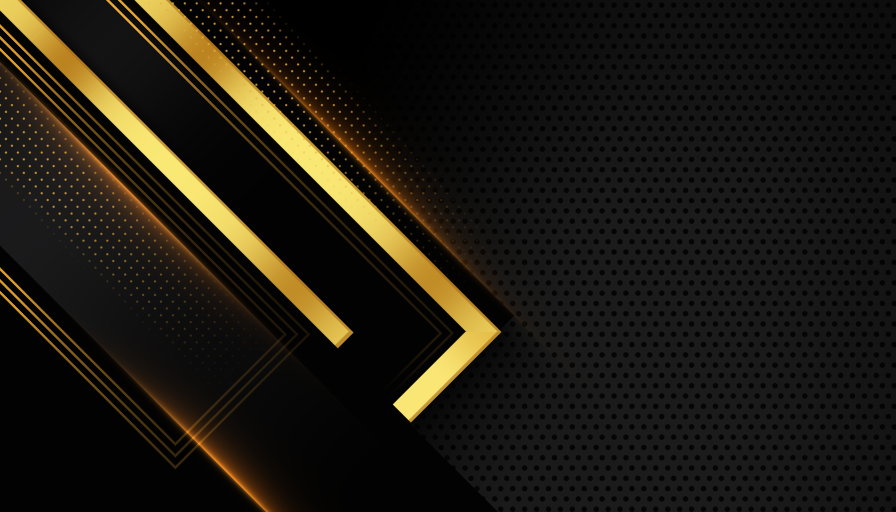
A Shadertoy shader for this background:

```glsl
// Diagonal gold bars with amber glows and fine dots on a black perforated backdrop.

// Soft-edged interval from a to b
float band(float x, float a, float b, float e) {
    return smoothstep(a - e, a + e, x) * (1.0 - smoothstep(b - e, b + e, x));
}

// Staggered rows of round dots
float dotGrid(vec2 p, vec2 pitch, float radius, float e) {
    vec2 cell = p / pitch;
    cell.x += 0.5 * mod(floor(cell.y), 2.0);
    float d = length((fract(cell) - 0.5) * pitch);
    return 1.0 - smoothstep(radius - e, radius + e, d);
}

float bump(float x, float center, float width) {
    float t = (x - center) / width;
    return exp(-t * t);
}

// Polished metal: two dark reflections along the bar
vec3 goldAlong(float s) {
    float shade = 0.85 * bump(s, 1.1, 0.55) + 0.75 * bump(s, 5.0, 0.65);
    float sheen = 0.5 + 0.5 * bump(s, 2.9, 1.3);
    vec3 bright = mix(vec3(0.88, 0.74, 0.28), vec3(0.98, 0.91, 0.46), sheen);
    return mix(bright, vec3(0.70, 0.46, 0.08), shade);
}

// One-sided amber light leaking from an edge; d grows away from it
vec3 edgeGlow(float d, float strength, float e) {
    float lit = smoothstep(-e, e, d);
    float line = exp(-abs(d) / 0.025);
    vec3 halo = vec3(0.45, 0.22, 0.03) * exp(-max(d, 0.0) / 0.16) * lit;
    return strength * (halo + vec3(0.50, 0.30, 0.07) * line);
}

// Outline of a strip closed at its far end
float stripOutline(vec2 uv, float lower, float upper, float end, float e) {
    float d = max(max(uv.x - upper, lower - uv.x), uv.y - end);
    return 1.0 - smoothstep(0.008, 0.008 + 1.5 * e, abs(d));
}

void mainImage(out vec4 fragColor, in vec2 fragCoord) {
    // Canvas height is 4.38 units, y runs downward
    float px = 4.38 / iResolution.y;
    vec2 p = vec2(fragCoord.x, iResolution.y - fragCoord.y) * px;
    float u = p.x - p.y;  // across the diagonals
    float v = p.x + p.y;  // along the diagonals
    float e = px;

    // Perforated backdrop
    float grey = 0.105 * smoothstep(3.0, 6.0, p.x + 0.35 * p.y);
    grey *= mix(0.65, 1.0, smoothstep(0.0, 2.0, p.y));
    grey *= 1.0 - 0.25 * smoothstep(6.2, 7.8, p.x);
    float holes = dotGrid(p, vec2(0.102, 0.088), 0.023, 0.7 * px);
    vec3 col = vec3(grey) * (1.0 - 0.8 * holes);

    // Shadow beside the short leg, then the black panels
    col *= 1.0 - 0.7 * exp(-max(v - 7.13, 0.0) * 2.0) * band(u, -0.3, 1.6, 0.3);
    float panel = max(1.0 - smoothstep(-0.12 - e, -0.12 + e, u),
                      (1.0 - smoothstep(1.70 - e, 1.70 + e, u))
                      * (1.0 - smoothstep(7.10 - e, 7.10 + e, v)));
    col = mix(col, vec3(0.008), panel);
    col += 0.065 * band(u, 0.2, 1.0, 0.15) * bump(v, 1.3, 1.3);
    col += vec3(0.095, 0.095, 0.10) * band(u, -2.10, -0.53, e)
         * (0.25 + 0.75 * bump(v, 2.0, 2.0)) * (1.0 - smoothstep(5.0, 7.4, v));

    // Glowing panel edges
    col += edgeGlow(u - 1.70, bump(v, 4.5, 1.7), e);
    col += edgeGlow(-0.53 - u, bump(v, 2.6, 1.7), e);
    col += edgeGlow(u + 2.10, 1.2 * bump(v, 6.0, 1.35), e);

    // Thin nested gold outlines, fading to the right
    vec2 uv = vec2(u, v);
    float lines = 0.0;
    for (int i = 0; i < 3; i++) {
        float inset = 0.1 * float(i);
        float fade = exp(-1.2 * max(p.x - 0.15, 0.0)) + 0.07;
        lines += fade * stripOutline(uv, -2.50 + inset, -0.22 - inset, 5.5 - inset, e);
        if (i < 2) {
            fade = exp(-1.1 * max(p.x - 1.2, 0.0)) + 0.08;
            fade *= smoothstep(-0.2, 0.9, u);
            lines += fade * stripOutline(uv, -9.0, 1.02 - inset, 6.72 - inset, e);
        }
    }
    col += vec3(0.80, 0.56, 0.14) * lines;

    // Straight bar with a darker rim
    float bar = band(u, -0.09, 0.18, e) * (1.0 - smoothstep(5.87 - e, 5.87 + e, v));
    float rim = max(smoothstep(0.14, 0.15 + e, u), smoothstep(5.81, 5.82 + e, v));
    col = mix(col, mix(goldAlong(v), vec3(0.66, 0.43, 0.08), 0.65 * rim), bar);

    // Hooked bar: long arm, then a short leg mitred at the corner
    float arm = band(u, 1.15, 1.45, e) * (1.0 - smoothstep(7.13 - e, 7.13 + e, v));
    float leg = band(v, 6.82, 7.13, e) * band(u, -0.10, 1.45, e);
    float mitre = smoothstep(-e, e, (v - 7.13) - (u - 1.45));
    vec3 legGold = mix(vec3(0.98, 0.90, 0.46), vec3(0.90, 0.75, 0.29), smoothstep(0.5, 1.4, u));
    vec3 hook = mix(goldAlong(v - 1.1), legGold, mitre);
    rim = max(smoothstep(1.41, 1.42 + e, u), smoothstep(7.08, 7.09 + e, v));
    col = mix(col, mix(hook, vec3(0.66, 0.43, 0.08), 0.65 * rim), max(arm, leg));

    // Fine gold dots in two drifting bands
    float dots = dotGrid(p, vec2(0.102, 0.058), 0.009, 0.8 * px);
    float scatter = band(u, 1.30, 2.15, 0.18) * (1.0 - smoothstep(3.0, 6.8, v));
    scatter += band(u, -1.45, -0.62, 0.16) * (1.0 - smoothstep(1.8, 5.6, v));
    col = mix(col, vec3(0.92, 0.68, 0.22), 0.85 * dots * scatter);

    fragColor = vec4(clamp(col, 0.0, 1.0), 1.0);
}
```
